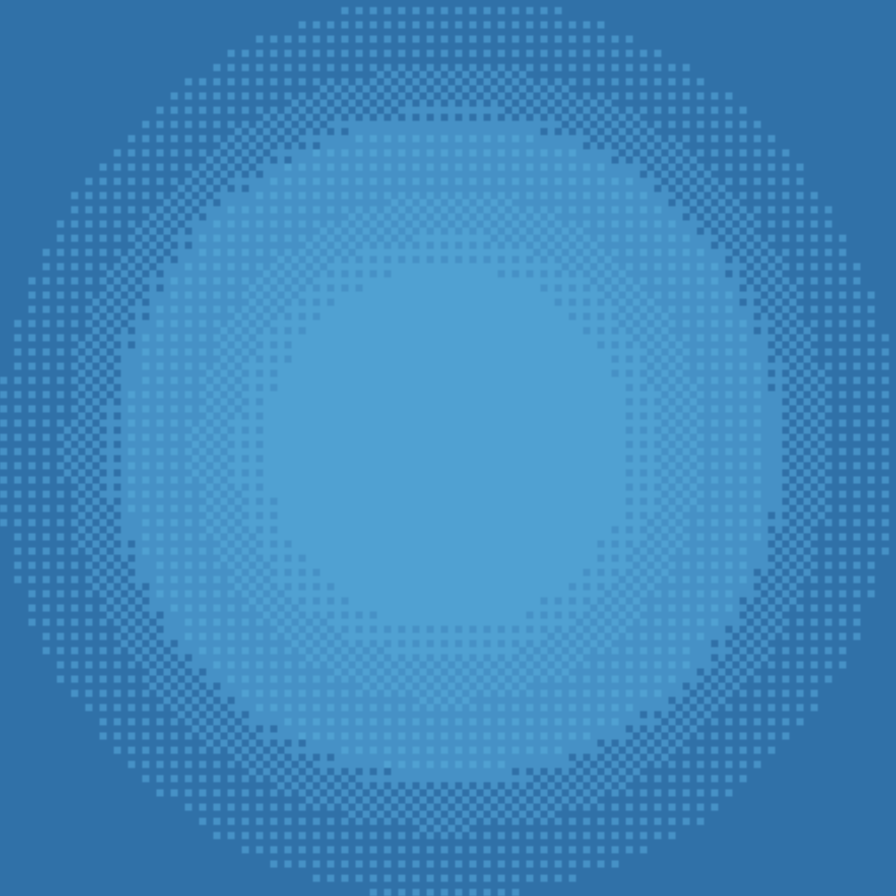
This background is drawn by a WebGL 1 fragment shader. Its source:

```glsl
precision highp float;
// A round blue glow drawn as coarse square cells with ordered dithering.
// Each cell belongs to one of four positions in a 2x2 tile; each position
// switches from dark to mid to light at its own radius from the centre.

uniform vec2 u_resolution;

const vec3 DARK_BLUE  = vec3(0.190, 0.443, 0.660);
const vec3 MID_BLUE   = vec3(0.275, 0.570, 0.775);
const vec3 LIGHT_BLUE = vec3(0.312, 0.630, 0.822);

const float CELLS = 126.0;      // cells across the canvas
const float EDGE_SOFTNESS = 0.2; // half width of cell edges, in cells

// Switch radii for the four tile positions, in canvas units
const vec4 MID_RADII   = vec4(0.5039, 0.4258, 0.3815, 0.3672);
const vec4 LIGHT_RADII = vec4(0.3610, 0.2832, 0.2380, 0.2012);

// Picks the radius that belongs to a cell's place in the 2x2 tile
float tileRadius(vec4 radii, vec2 parity) {
  float evenRow = mix(radii.x, radii.z, parity.x);
  float oddRow  = mix(radii.w, radii.y, parity.x);
  return mix(evenRow, oddRow, parity.y);
}

// Flat colour of one cell, judged at its centre
vec3 cellColor(vec2 cell) {
  vec2 parity = mod(cell, 2.0);
  float radius = length((cell + 0.5) / CELLS - 0.5);
  vec3 color = mix(DARK_BLUE, MID_BLUE,
                   step(radius, tileRadius(MID_RADII, parity)));
  return mix(color, LIGHT_BLUE,
             step(radius, tileRadius(LIGHT_RADII, parity)));
}

void main() {
  float size = min(u_resolution.x, u_resolution.y);
  vec2 uv = (gl_FragCoord.xy - 0.5 * u_resolution) / size + 0.5;

  // Blend the four nearest cells across narrow soft edges
  vec2 grid = uv * CELLS - 0.5;
  vec2 cell = floor(grid);
  float soft = clamp(0.5 * CELLS / size, EDGE_SOFTNESS, 0.5);
  vec2 blend = smoothstep(0.5 - soft, 0.5 + soft, fract(grid));

  vec3 lower = mix(cellColor(cell), cellColor(cell + vec2(1.0, 0.0)), blend.x);
  vec3 upper = mix(cellColor(cell + vec2(0.0, 1.0)), cellColor(cell + 1.0), blend.x);
  gl_FragColor = vec4(mix(lower, upper, blend.y), 1.0);
}
```
